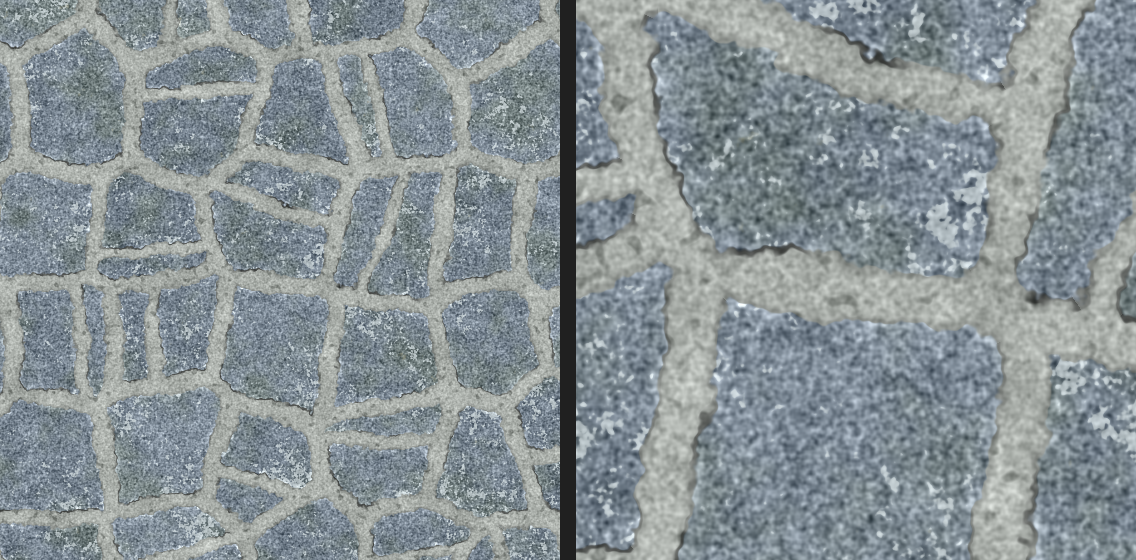
Left: the whole. Right: its middle third, enlarged.
This texture is drawn by a three.js fragment shader. Its source:

```glsl
// Rubble wall: blue-grey ragged stones set in pale sandy mortar.
// Stones are cells of a weighted Voronoi diagram, some split in two by a joint;
// layered gradient noise adds ragged edges, grain, mottling and lichen.
varying vec2 vUv;

const float STONES = 4.9; // cells across the canvas

vec2 hash2(vec2 p) {
  vec3 q = fract(p.xyx * vec3(0.1031, 0.1030, 0.0973));
  q += dot(q, q.yzx + 33.33);
  return fract((q.xx + q.yz) * q.zy);
}

float gradDot(vec2 cell, vec2 corner, vec2 f) {
  return dot(hash2(cell + corner + 57.0) * 2.0 - 1.0, f - corner);
}

// Gradient noise, roughly -1 to 1
float noise(vec2 p) {
  vec2 i = floor(p), f = fract(p);
  vec2 u = f * f * f * (f * (f * 6.0 - 15.0) + 10.0);
  float low = mix(gradDot(i, vec2(0, 0), f), gradDot(i, vec2(1, 0), f), u.x);
  float high = mix(gradDot(i, vec2(0, 1), f), gradDot(i, vec2(1, 1), f), u.x);
  return 1.5 * mix(low, high, u.y);
}

// Each octave is rotated and doubled
float fbm(vec2 p) {
  float sum = 0.0, amp = 0.6;
  for (int i = 0; i < 4; i++) {
    sum += amp * noise(p);
    p = mat2(1.6, 1.2, -1.2, 1.6) * p + 7.3;
    amp *= 0.6;
  }
  return sum;
}

float smoothMin(float a, float b, float k) {
  float h = max(k - abs(a - b), 0.0) / k;
  return min(a, b) - h * h * k * 0.25;
}

// Site position in xy, weight (size bonus) in z
vec3 stoneSite(vec2 cell) {
  vec2 jitter = (hash2(cell) - 0.5) * vec2(0.5, 0.42);
  float stagger = 0.22 * mod(cell.y, 2.0);
  return vec3(cell + 0.5 + jitter + vec2(stagger, 0.0), 0.2 * hash2(cell + 19.0).x);
}

float power(vec2 p, vec3 site) {
  vec2 d = p - site.xy;
  return dot(d, d) - site.z;
}

// Distance to the nearest joint in x, outward edge normal in yz, stone id in w
vec4 stoneLayout(vec2 p) {
  vec2 home = floor(p), own = home;
  float best = 1e3;
  for (int j = -2; j <= 2; j++)
    for (int i = -2; i <= 2; i++) {
      vec2 cell = home + vec2(i, j);
      float w = power(p, stoneSite(cell));
      if (w < best) { best = w; own = cell; }
    }
  vec3 site = stoneSite(own);
  float d = 1e3, nearest = 1e3;
  vec2 normal = vec2(0.0);
  for (int j = -2; j <= 2; j++)
    for (int i = -2; i <= 2; i++) {
      if (i == 0 && j == 0) continue;
      vec3 other = stoneSite(own + vec2(i, j));
      vec2 across = other.xy - site.xy;
      float edge = (power(p, other) - best) / (2.0 * length(across));
      if (edge < nearest) { nearest = edge; normal = normalize(across); }
      d = smoothMin(d, edge, 0.04);
    }
  // Split some cells by a roughly upright or level joint
  vec2 pick = hash2(own + 71.0), tilt = hash2(own + 113.0);
  float id = pick.y * 40.0;
  if (pick.x < 0.4) {
    float angle = (tilt.x < 0.5 ? 0.0 : 1.571) + (tilt.y - 0.5) * 0.7;
    vec2 n = vec2(cos(angle), sin(angle));
    float side = dot(p - site.xy, n) - 0.3 * (pick.y - 0.5);
    float joint = abs(side) + 0.02;
    if (joint < nearest) normal = -sign(side) * n;
    d = smoothMin(d, joint, 0.04);
    id += step(0.0, side) * 13.7;
  }
  return vec4(d, normal, id);
}

void main() {
  vec2 uv = vUv;
  vec2 bend = vec2(noise(uv * 11.0), noise(uv * 11.0 + 31.0));
  vec4 stone = stoneLayout(uv * STONES + 0.06 * bend + vec2(3.2, 7.6));

  // Signed depth inside the stone, in canvas units
  float ragged = 0.005 * noise(uv * 34.0) + 0.0045 * noise(uv * 90.0) + 0.002 * noise(uv * 190.0);
  float depth = stone.x / STONES - 0.0165 + ragged + 0.004 * noise(uv * 7.0);
  float cover = smoothstep(-0.001, 0.001, depth);

  float fine = noise(uv * 223.0 + 11.0) + 0.7 * noise(uv.yx * 337.0 + 5.0);
  float grain = 0.5 * noise(uv * 117.0) + 0.8 * fine;
  float patches = fbm(uv * 9.0 + stone.w);
  float mottle = fbm(uv * vec2(24.0, 33.0) + stone.w);

  // Mortar: pale sand with pits, dirtier beside the stones
  vec3 mortar = mix(vec3(0.60, 0.62, 0.60), vec3(0.75, 0.77, 0.75), 0.5 + 0.8 * fbm(uv * 15.0));
  mortar += 0.15 * grain;
  mortar -= 0.16 * smoothstep(0.3, 0.65, noise(uv * 85.0 + 5.0));
  mortar *= 1.0 - 0.14 * smoothstep(-0.007, 0.0, depth);

  // Stone: blue-grey, speckled, with greenish dark areas
  float tone = fract(stone.w * 0.37) - 0.5;
  vec3 rock = mix(vec3(0.48, 0.53, 0.58), vec3(0.45, 0.50, 0.50), smoothstep(-0.2, 0.45, patches));
  rock += 0.07 * tone + 0.14 * mottle + 0.24 * grain;

  // Lichen: broken white crusts and a few ochre flecks
  float crust = fbm(uv * 55.0 + 3.0) + 0.4 * grain;
  float lichen = smoothstep(0.15, 0.4, crust + 0.9 * fbm(uv * 7.0 - stone.w) - 0.18);
  rock = mix(rock, vec3(0.76, 0.80, 0.81) + 0.12 * grain, 0.75 * lichen);
  float ochre = smoothstep(0.3, 0.6, fbm(uv * 45.0 + 90.0) + 0.4 * patches - 0.2);
  rock = mix(rock, vec3(0.64, 0.64, 0.55) + 0.12 * grain, 0.5 * ochre);

  // Chipped light rim, then a thin broken crack shaded from the upper right
  float chips = noise(uv * 30.0 + 8.0) + 0.7 * noise(uv * 110.0);
  float rim = (1.0 - smoothstep(0.001, 0.008, depth)) * smoothstep(-0.2, 0.4, chips);
  rock += 0.17 * rim;
  vec3 color = mix(mortar, rock, cover);
  float shade = 0.55 + 0.45 * dot(stone.yz, vec2(-0.5, -0.87));
  float broken = smoothstep(-0.25, 0.3, noise(uv * 19.0 + 40.0) + 0.5 * noise(uv * 70.0));
  float crack = (1.0 - smoothstep(0.0005, 0.0026, abs(depth + 0.001))) * broken;
  color *= 1.0 - 0.5 * crack * shade;

  gl_FragColor = vec4(clamp(color, 0.0, 1.0), 1.0);
}
```
